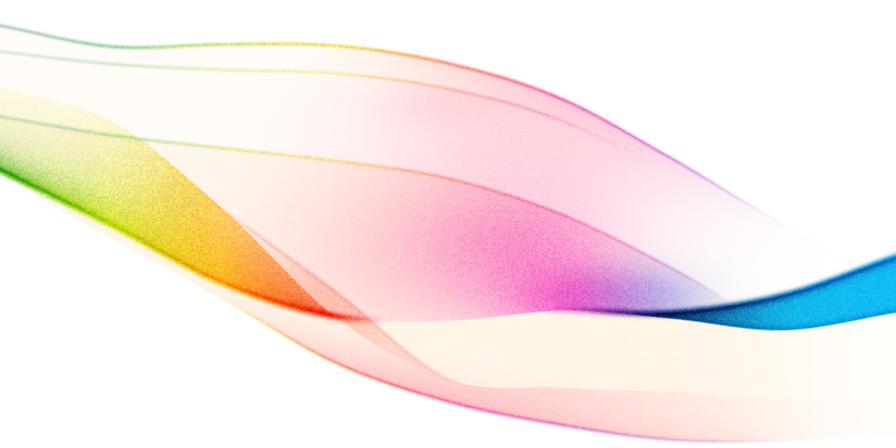
Write a Shadertoy shader that draws this background.

```glsl
// Translucent rainbow veils flowing over white paper.
// Splines in x give the fold lines; washes, soft glows and thin edge lines
// are multiplied onto the paper like ink, then given a fine grain.

// Fold heights at nine even steps across the canvas (unit: canvas height)
const float TOP[9]    = float[9](.943, .896, .901, .898, .859, .781, .646, .500, .390);
const float SECOND[9] = float[9](.885, .857, .844, .836, .802, .732, .610, .466, .350);
const float THIRD[9]  = float[9](.740, .698, .669, .641, .602, .523, .401, .258, .140);
const float SPINE[9]  = float[9](.620, .497, .367, .294, .284, .307, .302, .341, .427);
const float TAIL[9]   = float[9](.620, .497, .367, .294, .284, .309, .289, .263, .302);
const float BOTTOM[9] = float[9](.610, .466, .331, .190, .104, .052, .018, .016, .026);
const float FOLD[9]   = float[9](.805, .729, .531, .292, .150, .100, .080, .080, .080);
const float CROSS[9]  = float[9](.805, .729, .531, .349, .156, .135, .125, .110, .100);

// Hues along the thin edges and along the saturated spine
const vec3 EDGE_HUES[9] = vec3[9](
    vec3(.68, .77, .72), vec3(.5, .8, .55), vec3(.8, .88, .4),
    vec3(.95, .88, .3), vec3(1., .55, .45), vec3(.95, .4, .7),
    vec3(.85, .55, .9), vec3(.85, .8, .95), vec3(1.));
const vec3 SPINE_HUES[9] = vec3[9](
    vec3(.3, .75, .1), vec3(.8, .92, .02), vec3(1., .74, .04),
    vec3(.95, .15, .08), vec3(1., .6, .65), vec3(.95, .3, .85),
    vec3(.1, .27, .55), vec3(0., .5, .75), vec3(0., .65, .9));

const vec3 CREAM   = vec3(1., .965, .91);
const vec3 ROSE    = vec3(1., .8, .86);
const vec3 MAGENTA = vec3(.98, .38, .9);
const vec3 LAVENDER = vec3(.6, .66, 1.);
const vec3 NAVY    = vec3(.08, .3, .58);
const vec3 CYAN    = vec3(.07, .74, .97);
const float STEP = .25;       // spacing of the samples
const float LINE = .0045;     // half width of a thin edge
const float GRAIN = .09;
const float GRAIN_CELLS = 300.;

float hash(vec2 p) {
    vec3 q = fract(vec3(p.xyx) * .1031);
    q += dot(q, q.yzx + 33.33);
    return fract((q.x + q.y) * q.z);
}

// Catmull-Rom curve through the samples
float spline(float h[9], float x) {
    float s = clamp(x / STEP, 0., 7.999);
    int i = int(s);
    float t = s - float(i);
    float b = h[i], c = h[i + 1];
    float a = i > 0 ? h[i - 1] : 2. * b - c;
    float d = i < 7 ? h[i + 2] : 2. * c - b;
    return b + .5 * t * (c - a + t * (2. * a - 5. * b + 4. * c - d
             + t * (3. * (b - c) + d - a)));
}

vec3 ramp(vec3 hues[9], float x) {
    float s = clamp(x / STEP, 0., 7.999);
    int i = int(s);
    return mix(hues[i], hues[i + 1], s - float(i));
}

float inside(float d) {
    float aa = 1.2 / iResolution.y;
    return smoothstep(-aa, aa, d);
}

float stroke(float d, float width) { return exp(-d * d / (width * width)); }

// Ink that is densest at an edge and fades inward
float bleed(float d, float reach) { return inside(d) * exp(-max(d, 0.) / reach); }

float glow(vec2 p, vec2 centre, vec2 radius) {
    vec2 q = (p - centre) / radius;
    return exp(-dot(q, q));
}

void ink(inout vec3 paper, vec3 tint, float amount) {
    paper *= mix(vec3(1.), tint, clamp(amount, 0., 1.));
}

void mainImage(out vec4 fragColor, in vec2 fragCoord) {
    vec2 p = fragCoord / iResolution.xy * vec2(2., 1.);
    float x = p.x;

    // Signed heights: positive below the upper folds, above the lower ones
    float top = spline(TOP, x) - p.y;
    float second = spline(SECOND, x) - p.y;
    float third = spline(THIRD, x) - p.y;
    float fold = spline(FOLD, x) - p.y;
    float crossing = spline(CROSS, x) - p.y;
    float spine = p.y - spline(SPINE, x);
    float tail = p.y - spline(TAIL, x);
    float bottom = p.y - spline(BOTTOM, x);
    float upper = inside(top) * inside(spine);
    float lower = inside(-spine) * inside(bottom);
    float fadeRight = 1. - smoothstep(1.4, 1.9, x);
    vec3 edgeHue = ramp(EDGE_HUES, x);
    vec3 spineHue = ramp(SPINE_HUES, x);
    vec3 col = vec3(1.);

    // Pale upper veils
    ink(col, CREAM, upper * fadeRight * (.3 + .5 * inside(third)));
    ink(col, ROSE, upper * .65 * glow(p, vec2(1.18, .68), vec2(.36, .2)));
    ink(col, ROSE, upper * inside(second) * .3 * glow(p, vec2(.98, .77), vec2(.15, .05)));
    ink(col, edgeHue, .22 * bleed(top, .05) * smoothstep(.6, 1.1, x) * fadeRight);

    // Magenta heart under the third fold
    float heart = upper * mix(.4, 1., inside(third));
    ink(col, ROSE, heart * .8 * glow(p, vec2(.98, .43), vec2(.34, .2)));
    ink(col, MAGENTA, heart * .5 * glow(p, vec2(1.19, .44), vec2(.22, .15)));
    ink(col, MAGENTA, heart * .75 * glow(p, vec2(1.28, .33), vec2(.14, .075)));
    ink(col, LAVENDER, heart * .65 * glow(p, vec2(1.45, .33), vec2(.15, .08)));

    // Lower veil, rosier beneath the crossing fold
    ink(col, CREAM, lower * (1. - .8 * smoothstep(1.5, 2., x)));
    ink(col, ROSE, lower * inside(crossing) * .65 * glow(p, vec2(1., .1), vec2(.5, .13)));
    ink(col, ROSE, .6 * bleed(bottom, .04) * smoothstep(.4, .8, x) * fadeRight);
    ink(col, vec3(1., .72, .62), inside(crossing) * inside(bottom) * inside(-fold)
        * .6 * glow(p, vec2(.72, .3), vec2(.2, .15)));

    // Green to yellow to red wedge
    float depth = spine / max(spine + fold, .01);
    float falloff = mix(5., .5, smoothstep(0., .45, x));
    float wedge = inside(spine) * inside(fold) * (1. - smoothstep(.72, .8, x));
    ink(col, spineHue, wedge * .9 * exp(-falloff * max(depth, 0.)));
    ink(col, vec3(1., .96, .72), wedge * .35);

    // Blue tail
    float ribbon = inside(-spine) * inside(tail) * smoothstep(1.3, 1.5, x);
    ink(col, mix(NAVY, CYAN, smoothstep(1.45, 1.8, x)), ribbon);
    ink(col, vec3(.5, .7, .85), ribbon * .7 * (stroke(spine, .015) + stroke(tail, .01)));

    // Thin edges
    ink(col, edgeHue, .75 * stroke(top, LINE) * (1. - smoothstep(1.5, 1.8, x)));
    ink(col, edgeHue, .35 * stroke(second, LINE) * (1. - smoothstep(1.1, 1.5, x)));
    ink(col, edgeHue, .45 * stroke(third, LINE) * (1. - smoothstep(1.5, 1.65, x)));
    ink(col, ramp(EDGE_HUES, x + .2), .75 * stroke(bottom, LINE)
        * smoothstep(.4, .75, x) * (1. - smoothstep(1.6, 1.85, x)));
    ink(col, vec3(.95, .6, .6), .3 * stroke(crossing, .006)
        * smoothstep(.4, .6, x) * (1. - smoothstep(.9, 1.05, x)));
    float spineInk = 1. - smoothstep(.72, .88, x) + smoothstep(1.18, 1.38, x);
    ink(col, spineHue, spineInk * stroke(spine, .008));

    // Grain where the paper is tinted
    float tinted = smoothstep(0., .5, 1. - min(col.g, col.b));
    col += GRAIN * tinted * (hash(floor(p * GRAIN_CELLS)) - .5);
    fragColor = vec4(clamp(col, 0., 1.), 1.);
}
```
